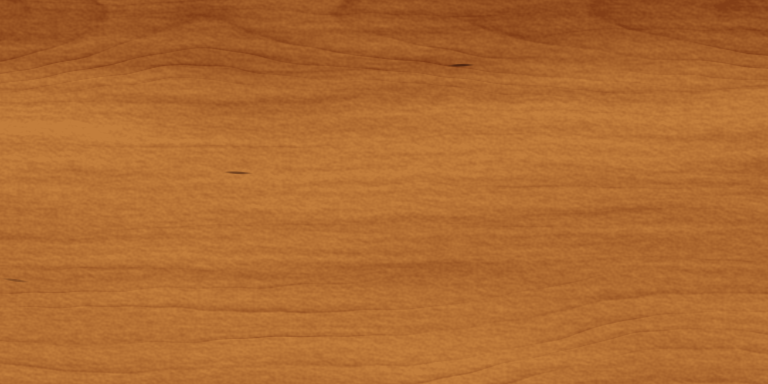
Give the GLSL for this texture, as a Shadertoy shader.

```glsl
const vec3 DARK_WOOD  = vec3(0.57, 0.30, 0.12);
const vec3 LIGHT_WOOD = vec3(0.74, 0.47, 0.22);
const vec3 FLECK_COLOR = vec3(0.27, 0.12, 0.05);
const float BASE_TONE = 0.96;
const float TOP_SHADE = 0.66;
const float RING_DEPTH = 0.42;
const float THREAD_DEPTH = 0.30;
const float STREAK_DEPTH = 0.55;
const float GRAIN_DEPTH = 0.52;
const float TONGUE_AXIS = 0.97;    // height of the cathedral tips
const float TONGUE_BEND = 97.0;    // rings per squared distance from the axis
const float LOW_SPACING = 0.062;   // distance between the lower rings
const float LOW_RISE = 0.13;       // climb of the lower rings to the right
const int FLECKS = 3;
const vec2 FLECK_SIZE = vec2(0.034, 0.0042);

vec2 hashGradient(vec2 cell) {
    vec3 q = fract(cell.xyx * vec3(0.1031, 0.1030, 0.0973));
    q += dot(q, q.yzx + 33.33);
    float angle = 6.2832 * fract((q.x + q.y) * q.z);
    return vec2(cos(angle), sin(angle));
}

float gradientNoise(vec2 p) {
    vec2 i = floor(p), f = p - i;
    vec2 u = f * f * f * (f * (f * 6.0 - 15.0) + 10.0);
    vec2 e = vec2(0.0, 1.0);
    float a = dot(hashGradient(i), f);
    float b = dot(hashGradient(i + e.yx), f - e.yx);
    float c = dot(hashGradient(i + e.xy), f - e.xy);
    float d = dot(hashGradient(i + e.yy), f - e.yy);
    return mix(mix(a, b, u.x), mix(c, d, u.x), u.y);
}

float smoothMax(float a, float b, float k) {
    float h = max(k - abs(a - b), 0.0);
    return max(a, b) + h * h / (4.0 * k);
}

// Dark late wood: crisp on one side, fading out on the other
float ringLine(float phase) {
    float f = fract(phase);
    return max(exp(-6.0 * f), smoothstep(0.90, 1.0, f));
}

// Two tongues meeting in a saddle, opening to the left and right
float cathedralPhase(vec2 p) {
    float d = p.y - TONGUE_AXIS;
    float right = (p.x - 0.885) / 0.33;
    float left = (0.27 - p.x) / 0.20;
    return smoothMax(right, left, 0.9) - TONGUE_BEND * d * d;
}

float lowerPhase(vec2 p) {
    float y = p.y - LOW_RISE * smoothstep(0.85, 1.95, p.x);
    return y / LOW_SPACING + 0.9 * gradientNoise(vec2(p.x * 0.9, y * 13.0));
}

// Thin, sparse, nearly level lines along noise contours
float threads(vec2 p) {
    float n = gradientNoise(p * vec2(0.45, 13.0) + 41.0);
    float fade = smoothstep(-0.25, 0.35, gradientNoise(p * vec2(1.7, 14.0) + 2.0));
    return exp(-abs(n) * 16.0) * fade;
}

float woodTone(vec2 p) {
    // Gentle waviness of the fibres
    vec2 w = p;
    w.y += 0.026 * gradientNoise(p * vec2(2.2, 4.0))
         + 0.010 * gradientNoise(p * vec2(8.0, 16.0) + 7.0);

    // Broad shading across the board
    float tone = BASE_TONE - TOP_SHADE * smoothstep(0.66, 0.98, w.y);
    tone -= 0.20 * exp(-pow((w.y - 0.36) / 0.12, 2.0));
    tone -= 0.10 * exp(-pow((w.y - 0.27) / 0.03, 2.0));
    tone -= 0.12 * (1.0 - smoothstep(0.0, 0.07, w.y));
    tone -= 0.12 * smoothstep(1.2, 2.0, p.x);
    tone += 0.28 * gradientNoise(p * vec2(1.3, 3.5) + 21.0);

    // Growth rings above and below the straight middle
    float upper = cathedralPhase(w);
    float upperMask = smoothstep(0.70, 0.86, w.y);
    float lowerMask = 1.0 - smoothstep(0.23, 0.30, w.y);
    float strength = RING_DEPTH * (0.75 + 1.3 * gradientNoise(p * vec2(2.0, 9.0) + 3.0));
    tone -= strength * upperMask * ringLine(upper);
    tone -= strength * lowerMask * ringLine(lowerPhase(w));
    tone -= 0.10 * smoothstep(-0.1, 0.6, upper);
    tone -= THREAD_DEPTH * threads(w) * (1.0 - lowerMask);

    // Long streaks
    float streak = 0.50 * gradientNoise(w * vec2(0.8, 22.0) + 11.0)
                 + 0.50 * gradientNoise(w * vec2(2.2, 56.0) + 5.0);
    tone += STREAK_DEPTH * streak * (1.0 - 0.5 * lowerMask);

    // Short fibres and slanted silky figure
    float fibre = gradientNoise(w * vec2(18.0, 105.0) + 31.0);
    float figure = gradientNoise(vec2(p.x * 48.0 + p.y * 36.0, p.y * 98.0 + p.x * 14.0));
    float speckle = gradientNoise(p * vec2(113.0, 137.0) + 17.0);
    return tone + GRAIN_DEPTH * (0.38 * fibre + 0.45 * figure + 0.42 * speckle);
}

// Scattered thin pores, tapered at both ends
float fleckMask(vec2 p) {
    float mask = 0.0;
    for (int i = 0; i < FLECKS; i++) {
        float n = float(i);
        vec2 center = vec2(2.0 * fract(0.60 + 0.71 * n), fract(0.83 + 0.72 * n));
        vec2 d = p - center;
        d.y += 0.08 * d.x * (n - 0.4);
        float r = length(d / FLECK_SIZE);
        mask = max(mask, (1.0 - smoothstep(0.3, 1.2, r)) * (0.85 - 0.25 * n));
    }
    return mask;
}

void mainImage(out vec4 fragColor, in vec2 fragCoord) {
    vec2 p = fragCoord / iResolution.y;
    float tone = clamp(woodTone(p), -0.3, 1.15);
    vec3 color = mix(DARK_WOOD, LIGHT_WOOD, tone);
    color = mix(color, FLECK_COLOR, fleckMask(p));
    fragColor = vec4(color, 1.0);
}
```
